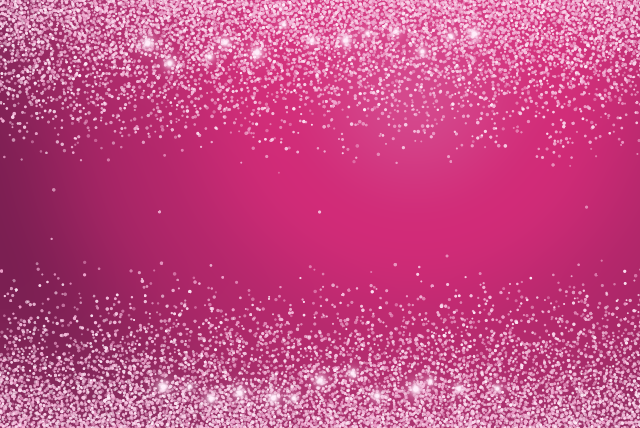
Reproduce this background procedurally as a Shadertoy shader.

```glsl
// Pink glitter drifting in from the top and bottom over a magenta gradient.

vec3 hash3(vec2 cell) {
    vec3 q = fract(cell.xyx * vec3(0.1031, 0.1030, 0.0973));
    q += dot(q, q.yxz + 33.33);
    return fract((q.xxy + q.yzz) * q.zyx);
}

// Magenta backdrop lit from the upper right, falling to plum on the left
vec3 backdrop(vec2 p) {
    float d = length((p - vec2(0.97, 0.77)) * vec2(1.0, 1.05));
    vec3 color = mix(vec3(0.83, 0.28, 0.55), vec3(0.82, 0.17, 0.47), smoothstep(0.0, 0.34, d));
    color = mix(color, vec3(0.68, 0.15, 0.41), smoothstep(0.32, 0.72, d));
    return mix(color, vec3(0.48, 0.12, 0.32), smoothstep(0.64, 1.06, d));
}

// Share of cells that hold a grain: none in the middle, many at the edges
float grainDensity(float y) {
    float depth = clamp((abs(y - 0.5) - 0.075) / 0.425, 0.0, 1.0);
    return 0.88 * pow(depth, 2.1);
}

void mainImage(out vec4 fragColor, in vec2 fragCoord) {
    vec2 p = fragCoord / iResolution.y;
    float aspect = iResolution.x / iResolution.y;
    float pixel = 1.0 / iResolution.y;
    vec3 color = backdrop(p);

    // Faint haze beneath the dense glitter
    color = mix(color, vec3(0.88, 0.48, 0.68), 0.22 * grainDensity(p.y));

    // Turned cell grids, each with one jittered grain per cell
    for (int i = 0; i < 6; i++) {
        float layer = float(i);
        float angle = 0.4 + layer * 1.13;
        mat2 turn = mat2(cos(angle), sin(angle), -sin(angle), cos(angle));
        float cells = 68.0 + 5.0 * layer;
        vec2 q = turn * p * cells;
        vec2 cell = floor(q);
        vec3 place = hash3(cell + 191.0 + 47.0 * layer);
        vec3 look = hash3(cell + 523.0 + 31.0 * layer);
        vec2 center = cell + 0.3 + 0.4 * place.xy;
        float centerY = ((center / cells) * turn).y;
        float radius = mix(0.0021, 0.0042, look.x);
        float d = length(q - center) / cells;
        float grain = 1.0 - smoothstep(radius - 0.6 * pixel, radius + 0.6 * pixel, d);
        grain *= step(place.z, grainDensity(centerY)) * mix(0.45, 1.0, look.y);
        color = mix(color, mix(vec3(0.93, 0.62, 0.79), vec3(1.0, 0.94, 0.98), look.z), grain);
    }

    // Soft twinkles, alternating between the two glitter bands
    float glow = 0.0;
    for (int i = 0; i < 26; i++) {
        float id = float(i);
        vec3 h = hash3(vec2(id * 7.0 + 3.0, id * 13.0 + 11.0));
        float x = aspect * (0.22 + 0.56 * (id + h.x) / 26.0);
        float y = mod(id, 2.0) < 0.5 ? 0.845 + 0.1 * h.y : 0.06 + 0.075 * h.y;
        vec2 offset = p - vec2(x, y);
        float size = mix(0.006, 0.012, h.z);
        float d2 = dot(offset, offset) / (size * size);
        glow += 0.9 * exp(-d2) + 0.22 * exp(-d2 * 0.16);
    }
    color = mix(color, vec3(1.0, 0.93, 0.98), min(glow, 1.0));

    fragColor = vec4(color, 1.0);
}
```
